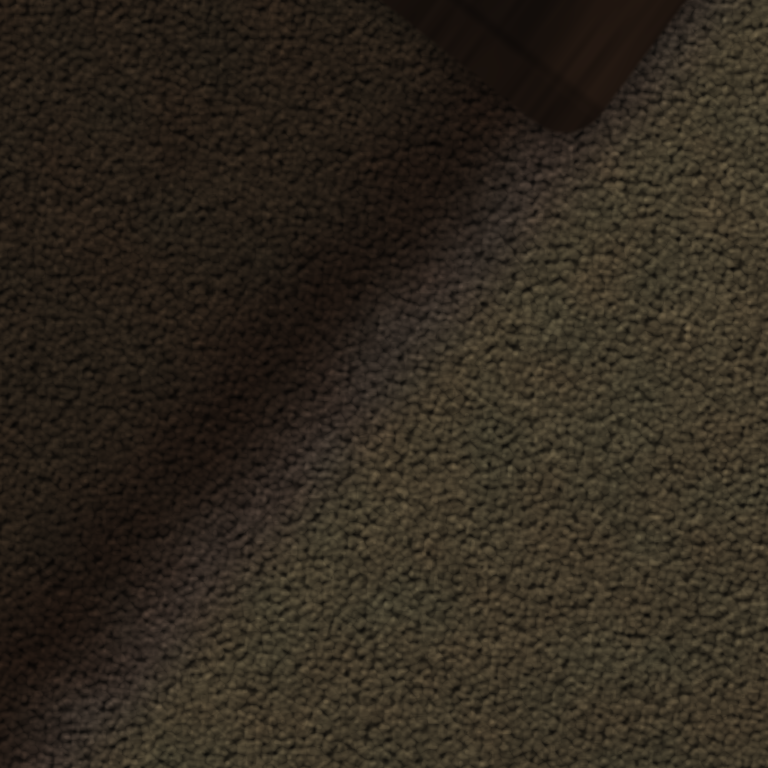
This texture is drawn by a WebGL 1 fragment shader. Its source:

```glsl
precision highp float;
// Dim short-pile carpet crossed by a soft diagonal shadow, with the rounded
// corner of a dark wooden board at the top. The pile is embossed cellular tufts
// and noise; the shadow is a colour ramp over the distance to a slanted line.
uniform vec2 u_resolution;

float hash(vec2 p) {
  vec3 q = fract(vec3(p.xyx) * 0.1031);
  q += dot(q, q.yzx + 33.33);
  return fract((q.x + q.y) * q.z);
}

float noise(vec2 p) {
  vec2 cell = floor(p);
  vec2 f = fract(p);
  f = f * f * (3.0 - 2.0 * f);
  float low = mix(hash(cell), hash(cell + vec2(1.0, 0.0)), f.x);
  float high = mix(hash(cell + vec2(0.0, 1.0)), hash(cell + vec2(1.0, 1.0)), f.x);
  return mix(low, high, f.y);
}

float fbm(vec2 p) {
  float sum = 0.0;
  float weight = 0.5;
  for (int i = 0; i < 4; i++) {
    sum += weight * noise(p);
    p = mat2(1.6, 1.2, -1.2, 1.6) * p + 17.3;
    weight *= 0.5;
  }
  return sum;
}

// Soft domes scattered one per cell, each with its own height
float tufts(vec2 p) {
  vec2 cell = floor(p);
  float top = 0.0;
  for (int j = -1; j <= 1; j++) {
    for (int i = -1; i <= 1; i++) {
      vec2 c = cell + vec2(float(i), float(j));
      vec2 away = p - c - vec2(hash(c), hash(c + 57.0));
      float dome = max(1.0 - dot(away, away), 0.0);
      top = max(top, dome * dome * (0.6 + 0.4 * hash(c + 113.0)));
    }
  }
  return top;
}

float pileHeight(vec2 p) {
  vec2 turned = mat2(0.8, -0.6, 0.6, 0.8) * p;
  return 0.55 * tufts(p * vec2(88.0, 106.0)) + 0.45 * noise(turned * 150.0 + 9.0);
}

// Light from above on the tufts, with shaded hollows and pale yarn tips
float pileShade(vec2 p) {
  float h = pileHeight(p);
  float relief = h - pileHeight(p + vec2(-0.002, 0.0055));
  float hollow = smoothstep(0.46, 0.15, h);
  float tip = smoothstep(0.62, 0.90, noise(p * vec2(125.0, 150.0) + 71.0));
  float fibre = noise(p * 215.0) - 0.5;
  return 0.99 + 0.58 * relief + 0.32 * (h - 0.5) - 0.20 * hollow + 0.20 * tip + 0.30 * fibre;
}

// Carpet colour under the light, with d the distance into the lit side
vec3 carpetLight(vec2 p, float d) {
  vec3 farShade = vec3(0.139, 0.110, 0.081);
  vec3 deepShade = vec3(0.108, 0.078, 0.058);
  vec3 penumbra = vec3(0.192, 0.160, 0.137);
  vec3 lit = vec3(0.242, 0.212, 0.156);
  vec3 color = mix(farShade, deepShade, smoothstep(-0.22, -0.07, d));
  color = mix(color, penumbra, smoothstep(-0.07, 0.06, d));
  color = mix(color, lit, smoothstep(0.03, 0.14, d));
  // Brighter toward the upper right, dimmer toward the lower right
  return color * (1.0 + 0.14 * smoothstep(0.05, 0.4, d) * (p.y - 0.45));
}

// Signed distance to the board: two square edges meeting in a round corner
float boardDistance(vec2 board) {
  float radius = 0.06;
  vec2 q = board + radius;
  return min(max(q.x, q.y), 0.0) + length(max(q, 0.0)) - radius;
}

// Board coordinates: x is outward from the left edge, y from the right edge
vec3 boardColor(vec2 board) {
  float grain = noise(vec2(board.x * 9.0, board.y * 110.0));
  float streak = noise(vec2(board.x * 4.0, board.y * 38.0) + 5.0);
  float rim = smoothstep(-0.065, -0.045, board.x);
  float side = smoothstep(-0.15, -0.08, board.y);
  vec3 color = mix(vec3(0.072, 0.051, 0.039), vec3(0.108, 0.074, 0.053), side);
  color = mix(color, vec3(0.098, 0.068, 0.050), rim * 0.8);
  color *= 0.76 + 0.30 * grain + 0.28 * streak * (1.0 - rim);
  float groove = smoothstep(0.012, 0.0, abs(board.x + 0.062));
  return color * (1.0 - 0.2 * groove);
}

void main() {
  vec2 p = gl_FragCoord.xy / min(u_resolution.x, u_resolution.y);

  // Shadow edge, made a little uneven
  float d = (1.2 * p.x - p.y - 0.01) / 1.56;
  d += 0.03 * (fbm(p * 7.0) - 0.47);

  // Carpet with slight wear and very faint warm and green patches
  vec3 color = carpetLight(p, d);
  color *= pileShade(p) * (0.92 + 0.15 * fbm(p * 20.0));
  float tint = fbm(p * 14.0 + 40.0) - 0.47;
  color *= 1.0 + tint * vec3(0.09, -0.03, -0.06);

  // Board and the soft dark contact line around it
  vec2 fromTip = p - vec2(0.746, 0.803);
  vec2 board = vec2(dot(fromTip, vec2(-0.617, -0.787)), dot(fromTip, vec2(0.8, -0.6)));
  float edge = boardDistance(board);
  color *= 1.0 - 0.22 * smoothstep(0.035, 0.0, edge);
  color = mix(color, boardColor(board), smoothstep(0.004, -0.004, edge));

  gl_FragColor = vec4(color, 1.0);
}
```
